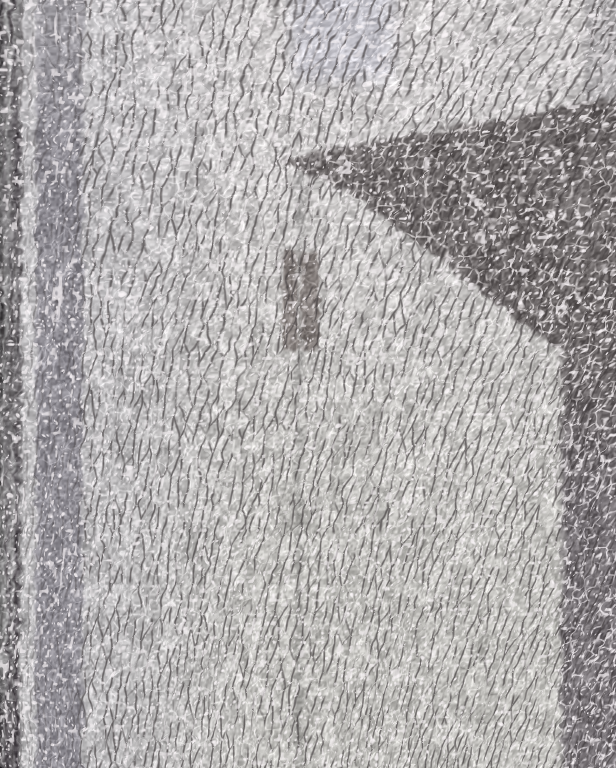
A WebGL 1 fragment shader for this texture:

```glsl
precision highp float;
// Crackled safety glass in front of a pale door, a dark slanted shadow and a frame.
// Soft background shapes are bent by noise, then covered by two Voronoi crack webs
// (long leaning dark cracks, small pale ones), fine grain and scattered glints.
#define LONG_CELL vec2(0.0098, 0.034)
#define WEB_CELL vec2(0.0105, 0.0165)
#define CRACK_WIDTH 0.0007
#define CRACK_DARKNESS 0.68
#define WEB_LIGHT 0.34
#define BEND 0.009
#define GRAIN 0.22
#define GLINT_DENSITY 0.34
#define SPECK_LIGHT 0.75

uniform vec2 u_resolution;

vec2 hash2(vec2 p) {
  vec3 q = fract(vec3(p.xyx) * vec3(0.1031, 0.1030, 0.0973));
  q += dot(q, q.yzx + 33.33);
  return fract((q.xx + q.yz) * q.zy);
}

float noise(vec2 p) {
  vec2 i = floor(p), f = fract(p);
  f = f * f * (3.0 - 2.0 * f);
  float low = mix(hash2(i).x, hash2(i + vec2(1.0, 0.0)).x, f.x);
  float high = mix(hash2(i + vec2(0.0, 1.0)).x, hash2(i + 1.0).x, f.x);
  return mix(low, high, f.y);
}

float band(float x, float a, float b, float soft) {
  return smoothstep(a - soft, a + soft, x) * (1.0 - smoothstep(b - soft, b + soft, x));
}

// x: distance to the nearest crack, y: how upright it is, z: random value of the cell
vec3 cracks(vec2 p, vec2 size) {
  vec2 q = p / size, cell = floor(q), f = fract(q);
  vec2 nearest = vec2(0.0), owner = vec2(0.0);
  float best = 9.0;
  for (int j = -1; j <= 1; j++) for (int i = -1; i <= 1; i++) {
    vec2 g = vec2(float(i), float(j));
    vec2 r = g + 0.08 + 0.84 * hash2(cell + g + 40.0) - f;
    float d = dot(r, r);
    if (d < best) { best = d; nearest = r; owner = cell + g; }
  }
  vec2 edge = vec2(9.0, 0.0);
  for (int j = -2; j <= 2; j++) for (int i = -2; i <= 2; i++) {
    vec2 g = vec2(float(i), float(j));
    vec2 r = g + 0.08 + 0.84 * hash2(cell + g + 40.0) - f;
    vec2 gap = r - nearest;
    if (dot(gap, gap) > 0.0001) {
      vec2 n = normalize(gap);
      vec2 slope = n / size;
      float d = dot(0.5 * (r + nearest), n) / length(slope);
      if (d < edge.x) edge = vec2(d, abs(slope.x) / length(slope));
    }
  }
  return vec3(edge, hash2(owner + 71.0).y);
}

// Area covered by the shadow: a wedge that runs into a strip on the right
float shadow(vec2 p) {
  float top = 0.794 + 0.186 * (p.x - 0.371);
  float bottom = min(0.788 - 0.46 * (p.x - 0.371), 0.542 - 0.764 * (p.x - 0.727));
  float strip = smoothstep(0.722, 0.736, p.x);
  float wedge = smoothstep(-0.005, 0.005, p.y - bottom);
  return max(wedge, strip) * smoothstep(-0.005, 0.005, top - p.y)
    * smoothstep(0.362, 0.370, p.x);
}

vec3 background(vec2 p, float dark) {
  vec3 c = mix(vec3(0.75, 0.745, 0.73), vec3(0.79, 0.78, 0.78), smoothstep(0.2, 0.95, p.y));
  c = mix(c, vec3(0.72, 0.715, 0.73), 0.7 * (1.0 - smoothstep(0.1, 0.38, p.x)));
  c = mix(c, vec3(0.75, 0.75, 0.80), 0.6 * band(p.x, 0.38, 0.51, 0.02) * smoothstep(0.87, 0.92, p.y));
  c = mix(c, vec3(0.65, 0.64, 0.65), 0.7 * smoothstep(0.755, 0.765, p.x));
  // Door seam and handle
  c *= 1.0 - 0.13 * band(p.x, 0.384, 0.393, 0.003) * (1.0 - smoothstep(0.77, 0.79, p.y));
  float handle = band(p.x, 0.367, 0.413, 0.003) * band(p.y, 0.544, 0.672, 0.004);
  handle *= 1.0 - 0.6 * band(p.x, 0.386, 0.393, 0.002);
  c = mix(c, vec3(0.48, 0.45, 0.44), 0.85 * handle);
  c = mix(c, mix(vec3(0.46, 0.44, 0.455), vec3(0.42, 0.40, 0.40), smoothstep(0.3, 0.6, p.y)), dark);
  // Upright frame on the left
  float frame = band(p.x, 0.047, 0.107, 0.004);
  c = mix(c, vec3(0.54, 0.53, 0.56), frame * (0.92 - 0.35 * smoothstep(0.8, 1.0, p.y)));
  float streak = noise(vec2(p.x * 190.0, p.y * 5.0));
  float rim = 1.0 - smoothstep(0.024, 0.031, p.x);
  c = mix(c, mix(vec3(0.28, 0.26, 0.28), vec3(0.68), streak), rim);
  return c * (1.0 - 0.3 * (1.0 - smoothstep(0.0, 0.006, p.x)));
}

void main() {
  vec2 p = gl_FragCoord.xy / u_resolution.y;
  p.x *= 0.8 * u_resolution.y / u_resolution.x;
  float px = 1.0 / u_resolution.y;
  vec2 wobble = vec2(noise(p * 110.0), noise(p * 110.0 + 31.0)) - 0.5;
  vec2 bent = p + BEND * wobble;
  float dark = shadow(bent);
  float frame = 1.0 - smoothstep(0.09, 0.115, p.x);
  float shade = max(dark, 0.7 * frame);
  vec3 c = background(bent, dark);

  // Cracks lean further towards the right
  vec2 lean = vec2(p.x - (0.07 + 0.34 * p.x) * p.y, p.y);
  lean.x += 0.012 * noise(p * 9.0) + 0.002 * wobble.x;
  vec3 tall = cracks(lean, LONG_CELL);
  vec3 web = cracks(lean + 0.005 * wobble + 3.0, WEB_CELL);
  c += 0.07 * (tall.z - 0.5) + 0.08 * (web.z - 0.5);
  c += GRAIN * (noise(lean * vec2(390.0, 270.0)) - 0.5);

  float thin = 1.0 - smoothstep(CRACK_WIDTH - 0.5 * px, CRACK_WIDTH + px, tall.x);
  float broken = smoothstep(0.12, 0.55, noise(lean * vec2(110.0, 60.0) + 9.0));
  float upright = mix(0.2, 1.0, smoothstep(0.75, 0.98, tall.y));
  c = mix(c, vec3(0.27, 0.25, 0.255), CRACK_DARKNESS * thin * broken * upright * (1.0 - 0.5 * frame));
  float pale = 1.0 - smoothstep(0.0002, 0.0005 + 1.1 * px, web.x);
  float patchy = smoothstep(0.2, 0.8, noise(p * 130.0 + 5.0));
  c += WEB_LIGHT * pale * patchy * mix(0.3, 1.0, dark);

  // Irregular bright specks, gathered in clumps
  float clump = 0.3 + 0.8 * noise(p * 13.0 + 17.0) + 0.5 * noise(p * 42.0);
  float speck = noise(lean * vec2(270.0, 165.0) + 50.0) + 0.12 * (clump - 1.0);
  c = mix(c, vec3(0.97, 0.95, 0.96), SPECK_LIGHT * smoothstep(0.68, 0.93, speck) * mix(0.8, 1.0, shade));

  // Glints of three sizes
  for (int k = 0; k < 3; k++) {
    float s = 0.0055 + 0.004 * float(k);
    vec2 q = (lean + 0.004 * wobble) / vec2(s, 1.6 * s) + 23.0 * float(k);
    vec2 id = floor(q), spot = 0.25 + 0.5 * hash2(id + 5.0), luck = hash2(id + 91.0);
    float d = length((fract(q) - spot) * vec2(1.0, 1.1)) * s;
    float radius = 0.0003 + 0.13 * s * luck.y * luck.y;
    float lit = step(luck.x, GLINT_DENSITY * clump / (1.0 + 0.6 * float(k)));
    float glint = lit * (1.0 - smoothstep(radius - 0.5 * px, radius + px, d));
    c = mix(c, vec3(0.99, 0.97, 0.98), 0.8 * glint);
  }
  gl_FragColor = vec4(clamp(c, 0.0, 1.0), 1.0);
}
```
